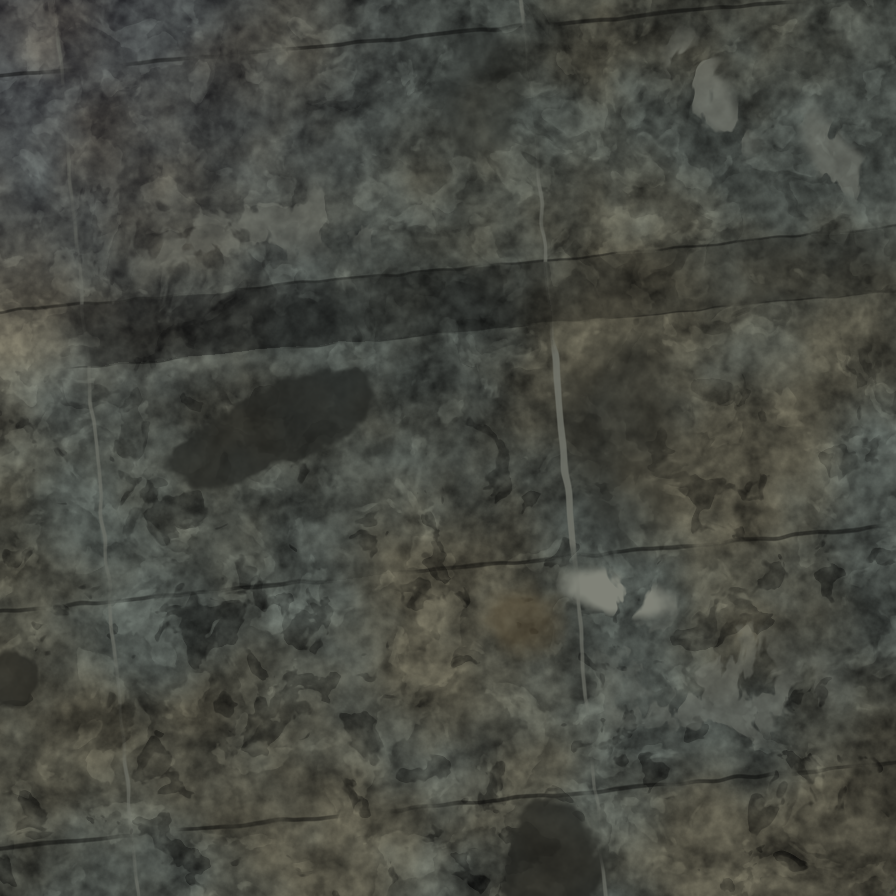
Reproduce this texture procedurally as a Shadertoy shader.

```glsl
// Worn slate paving: slightly skewed two-to-one tiles, split by a dark step riser.
// A sheared grid gives the joints; layered value noise gives mottling, flakes and
// pits, and rough ellipses place the stains, rust and chalky chips.

#define TILE_SIZE vec2(0.522, 0.264)
#define GRID_ORIGIN vec2(0.107, 0.1146)
#define SKEW vec2(0.093, 0.095)
#define RISER_BASE 0.642
#define RISER_HEIGHT 0.069
#define JOINT_HALF_WIDTH 0.0022
#define SLATE_LIGHTNESS 0.272
#define MOTTLE_CONTRAST 0.24
#define COOL_TINT vec3(0.95, 1.02, 0.96)
#define WARM_TINT vec3(1.04, 1.01, 0.85)
#define CHALK vec3(0.50, 0.51, 0.47)
#define RUST vec3(0.34, 0.29, 0.20)

float hash(vec2 p) {
    vec3 q = fract(p.xyx * 0.1031);
    q += dot(q, q.yzx + 33.33);
    return fract((q.x + q.y) * q.z);
}

float noise(vec2 p) {
    vec2 i = floor(p), f = fract(p);
    f = f * f * (3.0 - 2.0 * f);
    return mix(mix(hash(i), hash(i + vec2(1, 0)), f.x),
               mix(hash(i + vec2(0, 1)), hash(i + vec2(1, 1)), f.x), f.y);
}

float fbm(vec2 p) {
    float sum = 0.0, weight = 0.533;
    for (int i = 0; i < 4; i++) {
        sum += weight * noise(p);
        p = mat2(1.6, 1.2, -1.2, 1.6) * p + 17.3;
        weight *= 0.5;
    }
    return sum;
}

// Ragged ellipse: 1 inside, fading to 0 over the given softness
float blotch(vec2 p, vec2 centre, vec2 radii, float angle, float softness) {
    float c = cos(angle), s = sin(angle);
    vec2 d = mat2(c, -s, s, c) * (p - centre) / radii;
    float r = length(d) + 0.7 * (fbm(p * 24.0 + centre * 50.0) - 0.5);
    return 1.0 - smoothstep(1.0 - softness, 1.0, r);
}

float stroke(float dist, float halfWidth, float pixel) {
    return 1.0 - smoothstep(halfWidth - pixel, halfWidth + pixel, dist);
}

void mainImage(out vec4 fragColor, in vec2 fragCoord) {
    vec2 p = fragCoord / iResolution.xy;
    float pixel = 1.0 / min(iResolution.x, iResolution.y);
    vec2 warp = vec2(fbm(p * 14.0), fbm(p * 14.0 + 40.0)) - 0.5;
    vec2 rough = p + 0.05 * warp;

    // Skewed grid, with the riser's height folded out of the rows
    float across = p.x - GRID_ORIGIN.x + SKEW.x * (p.y - 0.5);
    float up = p.y - SKEW.y * (p.x - 0.638) + 0.004 * (noise(p * 45.0) - 0.5);
    float aboveBase = up - RISER_BASE;
    float folded = up - clamp(aboveBase, 0.0, RISER_HEIGHT);
    across += 0.004 * (noise(p * 40.0 + 9.0) - 0.5);
    vec2 cell = vec2(across, folded - GRID_ORIGIN.y) / TILE_SIZE;
    vec2 toJoint = abs(fract(cell + 0.5) - 0.5) * TILE_SIZE;
    float riser = smoothstep(-pixel, pixel, aboveBase)
                * smoothstep(-pixel, pixel, RISER_HEIGHT - aboveBase);
    float rightOfFirst = smoothstep(-0.01, 0.01, across);

    // Stone lightness: broad clouds, mottling, grain and lit relief
    float mottle = fbm(rough * 25.0);
    float relief = mottle - fbm((rough + vec2(-0.005, 0.006)) * 25.0);
    float light = SLATE_LIGHTNESS + 0.12 * (fbm(p * 5.0) - 0.5)
                + MOTTLE_CONTRAST * (mottle - 0.5) + 0.14 * relief
                + 0.16 * (fbm(p * 95.0) - 0.5);
    light += 0.03 * (hash(floor(cell) + 7.0) - 0.5);
    light += 0.055 * smoothstep(0.58, 0.65, fbm(rough * 32.0 + 60.0));
    float pits = smoothstep(0.64, 0.68, fbm(rough * 27.0 + 90.0));
    light -= 0.08 * pits * (1.0 - 0.7 * smoothstep(0.4, 0.7, p.y));

    // Step riser, streaked downwards, with a pale rim below it
    float streak = noise(vec2(across * 26.0, p.y * 5.0));
    light *= 1.0 - riser * rightOfFirst * (0.14 + 0.16 * streak);
    float rim = smoothstep(-0.035, -0.004, aboveBase) * (1.0 - step(0.0, aboveBase));
    light += 0.06 * rim * rightOfFirst * (1.0 - smoothstep(0.25, 0.65, p.x));

    // Dark worn patches and the pale corner at the left
    float stain = blotch(p, vec2(0.312, 0.527), vec2(0.135, 0.046), 0.40, 0.15);
    stain = max(stain, blotch(p, vec2(0.012, 0.242), vec2(0.034), 0.0, 0.15));
    stain = max(stain, blotch(p, vec2(0.612, 0.035), vec2(0.056, 0.072), -0.1, 0.15));
    stain = max(stain, 0.55 * blotch(p, vec2(0.54, 0.89), vec2(0.05, 0.09), 0.0, 0.3));
    stain = max(stain, 0.65 * blotch(p, vec2(0.69, 0.51), vec2(0.09, 0.15), 0.0, 0.6));
    light = mix(light, 0.185 + 0.25 * (light - SLATE_LIGHTNESS), stain);
    light += 0.08 * blotch(p, vec2(0.025, 0.60), vec2(0.07, 0.06), 0.0, 0.4);

    // Warm olive below, cool grey above
    float warmth = smoothstep(0.25, 0.75, fbm(p * 6.0 + 25.0) + 0.22 * (0.5 - p.y));
    vec3 color = light * mix(COOL_TINT, WARM_TINT, warmth);
    color += vec3(0.012, 0.004, 0.028) * (1.0 - smoothstep(0.0, 0.6, distance(p, vec2(0, 1))));
    color = mix(color, RUST, 0.5 * blotch(p, vec2(0.585, 0.31), vec2(0.06, 0.055), 0.4, 0.7));

    // Chalky chips gathered in a few worn areas
    float chalkArea = blotch(p, vec2(0.70, 0.335), vec2(0.085, 0.03), -0.25, 0.5);
    chalkArea = max(chalkArea, 0.6 * blotch(p, vec2(0.79, 0.90), vec2(0.10, 0.035), -0.95, 0.6));
    chalkArea = max(chalkArea, 0.5 * blotch(p, vec2(0.93, 0.83), vec2(0.09, 0.03), -0.95, 0.6));
    chalkArea = max(chalkArea, 0.4 * blotch(p, vec2(0.80, 0.24), vec2(0.18, 0.10), -0.2, 0.7));
    chalkArea = max(chalkArea, 0.4 * blotch(p, vec2(0.30, 0.745), vec2(0.25, 0.06), 0.1, 0.7));
    float chips = smoothstep(0.49, 0.57, fbm(rough * vec2(34.0, 24.0) + 130.0));
    color = mix(color, CHALK, chalkArea * chips);

    // Joints: broken dark lines across, pale uneven mortar down
    float wear = fbm(p * 17.0 + 70.0);
    float bed = stroke(toJoint.y, JOINT_HALF_WIDTH, pixel) * (1.0 - riser);
    color *= 1.0 - 0.42 * bed * smoothstep(0.3, 0.6, wear);
    float mortar = blotch(p, vec2(0.63, 0.50), vec2(0.06, 0.15), 0.1, 0.3);
    float joint = stroke(toJoint.x, JOINT_HALF_WIDTH * (0.6 + 0.9 * mortar + 0.5 * wear), pixel);
    color = mix(color, CHALK * 0.88, joint * (1.0 - 0.8 * riser)
              * mix(0.65 * smoothstep(0.25, 0.65, wear), 0.85, mortar));

    fragColor = vec4(clamp(color, 0.0, 1.0), 1.0);
}
```
